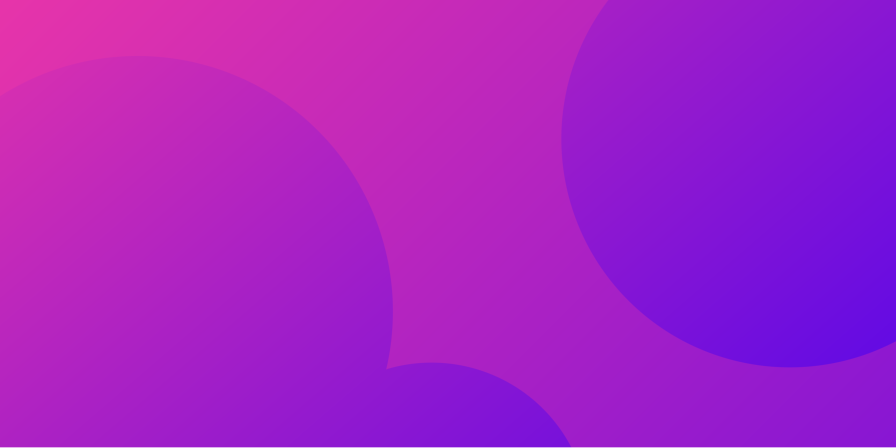
Reproduce this background procedurally as a WebGL 2 fragment shader.

```glsl
#version 300 es
precision highp float;

uniform vec2 u_resolution;
out vec4 fragColor;

// Tunable values: colours, gradient slopes, and discs as (centre, radius)
#define PINK vec3(0.905, 0.205, 0.665)
#define VIOLET vec3(0.370, 0.035, 0.900)
#define BACK_SLOPE vec2(0.233, 0.233)
#define DISC_SLOPE vec2(0.315, 0.365)
#define DISC_START 0.052
#define DISC_LEFT vec3(0.307, 0.305, 0.570)
#define DISC_RIGHT vec3(1.763, 0.690, 0.510)
#define DISC_LOW vec3(0.9635, -0.161, 0.3516)
#define RIM_HEIGHT 0.00145

float discDistance(vec2 p, vec3 disc) {
    return length(p - disc.xy) - disc.z;
}

vec3 ramp(float t) {
    return mix(PINK, VIOLET, clamp(t, 0.0, 1.0));
}

void main() {
    // Canvas height is one unit
    vec2 p = gl_FragCoord.xy / u_resolution.y;
    float pixel = 1.0 / u_resolution.y;

    // Both gradients run from the top left corner
    vec2 fromCorner = vec2(p.x, 1.0 - p.y);
    vec3 backColor = ramp(dot(fromCorner, BACK_SLOPE));
    vec3 discColor = ramp(DISC_START + dot(fromCorner, DISC_SLOPE));

    // Union of the three discs shares one gradient
    float d = min(discDistance(p, DISC_LEFT), discDistance(p, DISC_RIGHT));
    d = min(d, discDistance(p, DISC_LOW));
    float coverage = 1.0 - smoothstep(-0.75 * pixel, 0.75 * pixel, d);
    vec3 color = mix(backColor, discColor, coverage);

    // Thin white rim along the bottom edge
    float rim = clamp((RIM_HEIGHT - p.y) / pixel + 0.5, 0.0, 1.0);
    fragColor = vec4(mix(color, vec3(1.0), rim), 1.0);
}
```
